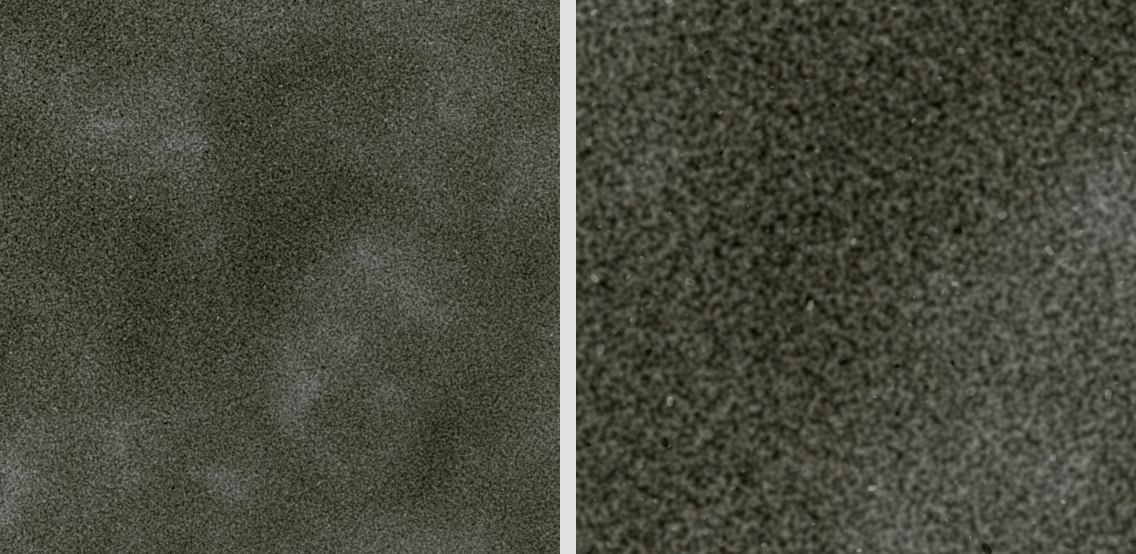
Left: the whole. Right: its middle third, enlarged.
This texture is drawn by a WebGL 2 fragment shader. Its source:

```glsl
#version 300 es
precision highp float;
// Dark olive-grey stone with a fine sandy grain. Cloudy gradient noise sets
// the broad tone, two finer noise layers give the grain, and jittered cells
// scatter pale mineral chips and dark pits, densest toward the upper left.

#define BASE_TONE 0.288
#define CLOUD_SCALE 2.6
#define CLOUD_CONTRAST 0.105
#define PATCH_SCALE 13.0
#define PATCH_LIGHT 0.055
#define GRAIN_SCALE 165.0
#define GRAIN_CONTRAST 0.20
#define OLIVE_SHIFT 0.052
#define CHIP_CELLS 62.0
#define CHIP_LIGHT 0.19
#define PIT_CELLS 48.0
#define PIT_DARK 0.17

uniform vec2 u_resolution;
out vec4 outColor;

const float TAU = 6.2831853;
const mat2 TURN = mat2(0.8, 0.6, -0.6, 0.8);

// Integer hash of a cell, giving two values in 0..1
vec2 hash2(vec2 cell, uint seed) {
    uvec2 q = uvec2(ivec2(cell)) + uvec2(seed * 7919u, seed * 3571u);
    q = q * 1664525u + 1013904223u;
    q.x += q.y * 1664525u;
    q.y += q.x * 1664525u;
    q ^= q >> 16u;
    q.x += q.y * 1664525u;
    q.y += q.x * 1664525u;
    q ^= q >> 16u;
    return vec2(q & 65535u) / 65535.0;
}

float cornerSlope(vec2 cell, vec2 offset, uint seed) {
    float angle = TAU * hash2(cell, seed).x;
    return dot(vec2(cos(angle), sin(angle)), offset);
}

float gradientNoise(vec2 p, uint seed) {
    vec2 i = floor(p), f = p - i;
    vec2 w = f * f * f * (f * (f * 6.0 - 15.0) + 10.0);
    vec2 e = vec2(1.0, 0.0);
    float low = mix(cornerSlope(i, f, seed), cornerSlope(i + e.xy, f - e.xy, seed), w.x);
    float high = mix(cornerSlope(i + e.yx, f - e.yx, seed), cornerSlope(i + e.xx, f - e.xx, seed), w.x);
    return mix(low, high, w.y);
}

float clouds(vec2 p) {
    float sum = 0.0, gain = 1.0;
    for (uint k = 0u; k < 5u; k++) {
        sum += gain * gradientNoise(p, 10u + k);
        p = TURN * p * 2.1 + 3.7;
        gain *= 0.6;
    }
    return sum;
}

// One small angular speck per occupied cell, with varied size and strength
float specks(vec2 p, float cells, float density, uint seed) {
    vec2 q = p * cells, cell = floor(q);
    vec2 place = hash2(cell, seed), kind = hash2(cell, seed + 1u);
    vec2 d = q - cell - mix(vec2(0.25), vec2(0.75), place);
    float angle = TAU * kind.y;
    d = mat2(cos(angle), sin(angle), -sin(angle), cos(angle)) * d;
    d.y *= 1.0 + 0.7 * place.x;
    float radius = mix(0.06, 0.2, place.y * place.y);
    float shape = mix(length(d), max(abs(d.x), abs(d.y)), 0.4);
    float soft = 0.6 * cells / u_resolution.y + 0.02;
    float cover = 1.0 - smoothstep(radius - soft, radius + soft, shape);
    return cover * step(kind.x, density) * mix(0.45, 1.0, place.x);
}

void main() {
    vec2 p = gl_FragCoord.xy / u_resolution.y;
    vec2 uv = gl_FragCoord.xy / u_resolution;

    // Broad cloudy tone, a darker middle and small pale stains
    float cloud = clouds(p * CLOUD_SCALE + 5.3);
    vec2 fromMiddle = (uv - vec2(0.53, 0.6)) * vec2(3.2, 2.6);
    float middle = exp(-dot(fromMiddle, fromMiddle));
    float stain = gradientNoise(TURN * p * PATCH_SCALE, 31u) + 0.45 * cloud;
    stain = smoothstep(0.2, 0.65, stain);
    float tone = BASE_TONE + CLOUD_CONTRAST * cloud - 0.028 * (middle - 0.3);
    tone += PATCH_LIGHT * stain;

    // Sandy grain, slightly coarser and stronger toward the upper left
    float rough = smoothstep(0.1, 1.0, 0.5 * (1.0 - uv.x + uv.y));
    float grain = gradientNoise(TURN * p * GRAIN_SCALE, 41u);
    grain += 0.9 * gradientNoise(TURN * TURN * p * GRAIN_SCALE * 1.55, 42u);
    grain += 0.35 * gradientNoise(p * GRAIN_SCALE * 0.45, 43u);
    tone += GRAIN_CONTRAST * grain * mix(0.88, 1.1, rough);

    // Pale chips and dark pits
    float chips = specks(TURN * p, CHIP_CELLS, mix(0.12, 0.45, rough), 51u);
    chips = max(chips, 0.6 * specks(p, CHIP_CELLS * 1.7, mix(0.12, 0.3, rough), 55u));
    float pits = specks(TURN * p + 2.0, PIT_CELLS, mix(0.03, 0.4, rough * rough), 61u);
    tone += CHIP_LIGHT * chips - PIT_DARK * pits;
    tone = clamp(tone, 0.05, 0.66);

    // Olive in the shadows, greyer on pale stains and chips
    float grey = clamp(0.5 * cloud + 0.5 * stain + 0.3 * chips, 0.0, 0.8);
    float tint = 0.035 * gradientNoise(p * GRAIN_SCALE * 0.8, 71u);
    vec3 color = vec3(tone + 0.3 * tint, tone, tone - OLIVE_SHIFT * (1.0 - grey) - 0.3 * tint);
    outColor = vec4(clamp(color, 0.0, 1.0), 1.0);
}
```
